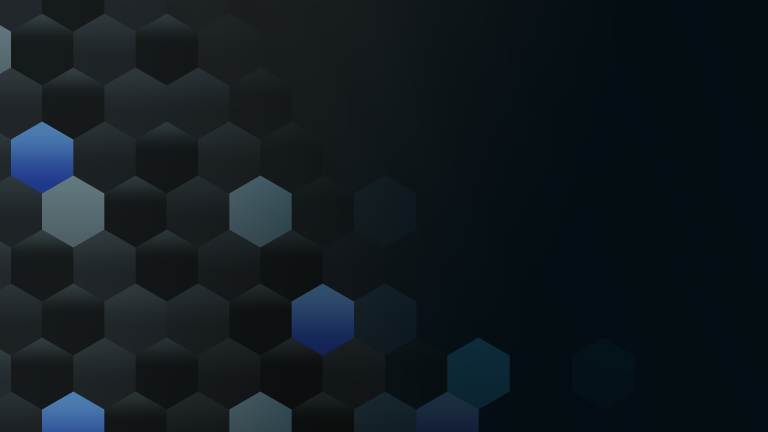
Write a Shadertoy shader that draws this background.

```glsl
// Honeycomb of dark glossy hexagons with blue and slate accents, fading into a navy backdrop.

const float HEX_RADIUS = 1.0 / 12.0;                       // centre to corner, in canvas heights
const vec2 GRID_STEP = vec2(1.7320508, 1.5) * HEX_RADIUS;  // column and row spacing
const vec2 GRID_ORIGIN = vec2(0.0253, 0.0104);

// Accent cells: column, row, strength
const vec3 BLUE_CELLS[4] = vec3[](
    vec3(0, 5, 1.0), vec3(1, 0, 1.0), vec3(5, 2, 0.62), vec3(7, 0, 0.36));
const vec3 SLATE_CELLS[9] = vec3[](
    vec3(-1, 7, 1.0), vec3(1, 4, 0.97), vec3(4, 4, 0.82),
    vec3(4, 0, 0.72), vec3(6, 4, 0.14), vec3(6, 2, 0.2),
    vec3(7, 1, 0.68), vec3(9, 1, 0.12), vec3(6, 0, 0.3));

float hash(vec2 p) {
    return fract(sin(dot(p, vec2(127.1, 311.7))) * 43758.5);
}

vec2 gradientAt(vec2 corner) {
    float angle = 6.28318 * hash(corner);
    return vec2(cos(angle), sin(angle));
}

float gradientNoise(vec2 p) {
    vec2 i = floor(p), f = fract(p);
    vec2 u = f * f * f * (f * (f * 6.0 - 15.0) + 10.0);
    float a = dot(gradientAt(i), f);
    float b = dot(gradientAt(i + vec2(1, 0)), f - vec2(1, 0));
    float c = dot(gradientAt(i + vec2(0, 1)), f - vec2(0, 1));
    float d = dot(gradientAt(i + vec2(1, 1)), f - vec2(1, 1));
    return mix(mix(a, b, u.x), mix(c, d, u.x), u.y);
}

vec2 cellCentre(vec2 cell) {
    float shift = 0.5 * mod(cell.y, 2.0);
    return GRID_ORIGIN + GRID_STEP * (cell + vec2(shift, 0.0));
}

// Column and row of the hexagon that holds p: the nearer of two staggered grids
vec2 hexCell(vec2 p) {
    vec2 q = (p - GRID_ORIGIN) / GRID_STEP;
    vec2 even = vec2(floor(q.x + 0.5), 2.0 * floor(q.y * 0.5 + 0.5));
    vec2 odd = vec2(floor(q.x), 2.0 * floor(q.y * 0.5) + 1.0);
    float evenDistance = distance(p, cellCentre(even));
    return evenDistance < distance(p, cellCentre(odd)) ? even : odd;
}

vec3 backdrop(vec2 p) {
    const vec3 charcoal = vec3(0.108, 0.122, 0.125);
    const vec3 navy = vec3(0.010, 0.050, 0.072);
    vec3 colour = mix(charcoal, navy, smoothstep(0.45, 1.6, p.x + 0.35 * (1.0 - p.y)));
    // Faint slanted streaks
    vec2 slanted = vec2(dot(p, vec2(0.89, 0.45)), dot(p, vec2(-0.45, 0.89)));
    return colour * (1.0 + 0.09 * gradientNoise(slanted * vec2(9.0, 0.7)));
}

bool isDarkCell(vec2 cell) {
    if (mod(cell.y, 2.0) > 0.5) return mod(cell.x, 2.0) < 0.5;
    float darkColumn = (mod(cell.y, 4.0) < 0.5 && cell.y < 7.0) ? 2.0 : 1.0;
    return abs(mod(cell.x, 3.0) - darkColumn) < 0.5;
}

// Plain cell: height runs from -1 at the lower corner to 1 at the upper one
vec3 plainCell(vec2 cell, float height, float dim) {
    vec3 dark = vec3(0.083, 0.100, 0.102) + vec3(0.12, 0.15, 0.16) * smoothstep(0.15, 1.05, height);
    vec3 light = vec3(0.130, 0.155, 0.165) + vec3(0.07, 0.085, 0.09) * smoothstep(-0.3, 1.1, height);
    light *= mix(0.82, 1.08, hash(cell));
    return dim * (isDarkCell(cell) ? dark : light);
}

float accentStrength(vec2 cell, vec3 accent) {
    return distance(cell, accent.xy) < 0.5 ? accent.z : 0.0;
}

vec3 scene(vec2 p) {
    vec2 cell = hexCell(p);
    vec2 centre = cellCentre(cell);
    float height = (p.y - centre.y) / HEX_RADIUS;

    // Plain cells dissolve along a slanted border
    float dim = mix(1.0, 0.55, smoothstep(0.2, 1.1, p.x + 0.3 * (1.0 - p.y)));
    float border = centre.x - (1.0 - 0.52 * centre.y);
    float cover = 1.0 - smoothstep(-0.2, 0.12, border);
    vec3 colour = mix(backdrop(p), plainCell(cell, height, dim), cover);

    // Slate accents turn teal towards the right
    vec3 slate = mix(vec3(0.35, 0.43, 0.455), vec3(0.06, 0.20, 0.27), smoothstep(0.3, 1.1, p.x));
    slate *= 1.0 + 0.13 * height;
    for (int i = 0; i < SLATE_CELLS.length(); i++)
        colour = mix(colour, slate, accentStrength(cell, SLATE_CELLS[i]));

    // Blue accents
    vec3 blue = mix(vec3(0.12, 0.22, 0.54), vec3(0.30, 0.49, 0.69), smoothstep(-0.9, 0.9, height));
    for (int i = 0; i < BLUE_CELLS.length(); i++) {
        float strength = accentStrength(cell, BLUE_CELLS[i]);
        colour = mix(colour, blue * strength, smoothstep(0.0, 0.3, strength));
    }
    return colour;
}

void mainImage(out vec4 fragColor, in vec2 fragCoord) {
    // Average a 3 by 3 grid of samples for smooth edges
    vec3 total = vec3(0.0);
    for (int i = 0; i < 9; i++) {
        vec2 offset = (vec2(i % 3, i / 3) - 1.0) / 3.0;
        total += scene((fragCoord + offset) / iResolution.y);
    }
    fragColor = vec4(total / 9.0, 1.0);
}
```
